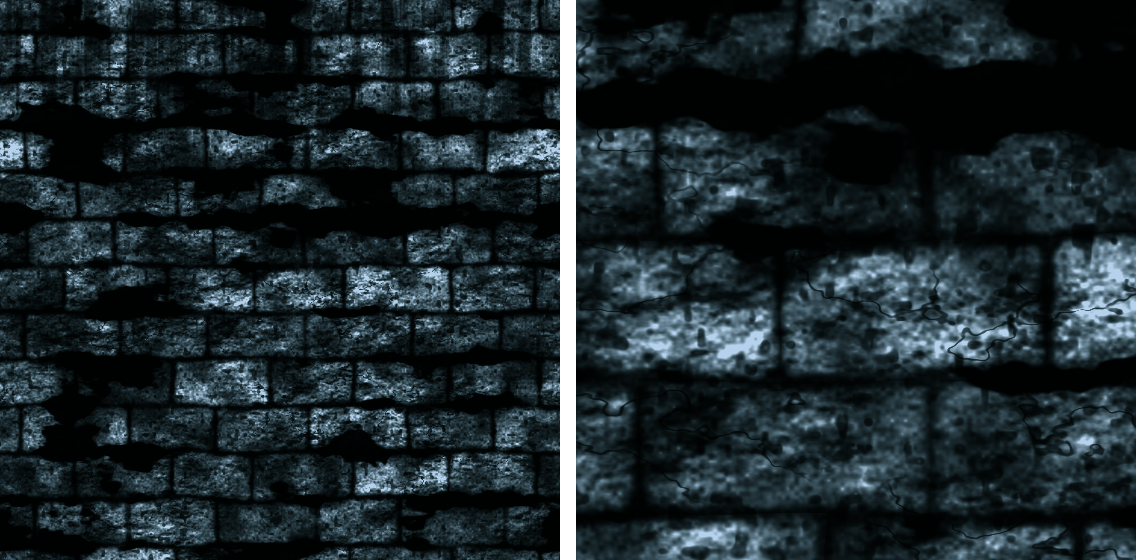
Left, the full canvas; right, a detail of the centre.
A three.js fragment shader for this texture:

```glsl
// Old, sooty blue-grey brick wall: 12 courses of 6 staggered bricks with worn, pitted faces.
varying vec2 vUv;

float hash(vec2 p) {
  vec3 q = fract(p.xyx * 0.1031);
  q += dot(q, q.yzx + 33.33);
  return fract((q.x + q.y) * q.z);
}

// Value noise with n cells over the canvas, wrapping at its borders
float noise(vec2 uv, vec2 n, float seed) {
  vec2 p = uv * n;
  vec2 i = floor(p);
  vec2 f = fract(p);
  f = f * f * (3.0 - 2.0 * f);
  vec2 a = mod(i, n) + seed;
  vec2 b = mod(i + 1.0, n) + seed;
  return mix(mix(hash(a), hash(vec2(b.x, a.y)), f.x),
             mix(hash(vec2(a.x, b.y)), hash(b), f.x), f.y);
}

float fbm(vec2 uv, vec2 n, float seed) {
  float sum = 0.0;
  float amp = 0.5;
  for (int i = 0; i < 5; i++) {
    sum += amp * noise(uv, n, seed + float(i) * 17.0);
    n *= 2.0;
    amp *= 0.5;
  }
  return sum / 0.97;
}

// Position of the upright joint to the left of a brick
float jointX(float col, float row) {
  return col + 0.2 * hash(vec2(mod(col, 6.0) + 3.0, row + 41.0));
}

void main() {
  vec2 uv = vUv;

  // Courses and bricks, with wavering joints
  vec2 warp = vec2(fbm(uv, vec2(12.0), 5.0), fbm(uv, vec2(9.0, 12.0), 71.0)) - 0.5;
  vec2 p = (uv + warp * vec2(0.012, 0.018)) * vec2(6.0, 12.0);
  p.y -= 0.3;
  float row = mod(floor(p.y), 12.0);
  p.x -= 0.16 + 0.5 * mod(row, 2.0) + 0.08 * hash(vec2(row, 9.0));
  float col = floor(p.x);
  col -= step(p.x, jointX(col, row));
  float bed = min(fract(p.y), 1.0 - fract(p.y));
  float side = 2.0 * min(p.x - jointX(col, row), jointX(col + 1.0, row) - p.x);

  // Distance to the rounded brick edge, in course heights
  float edge = 0.16 - length(max(0.16 - vec2(side, bed), 0.0));
  float chip = fbm(uv, vec2(48.0), 23.0) - 0.5;
  float face = smoothstep(0.0, 0.09, edge + chip * 0.09);

  // Brick tone, mottling and broad stains
  float id = hash(vec2(mod(col, 6.0) + 11.0, row + 7.0));
  float tone = mix(0.15, 0.35, id * id);
  float mottle = fbm(uv, vec2(22.0, 26.0), 131.0);
  tone *= mix(0.4, 1.65, smoothstep(0.25, 0.77, mottle));
  tone *= mix(0.65, 1.4, noise(uv, vec2(4.0, 5.0), 201.0));

  // Rough relief lit from above, with bright chipped ridges
  vec2 relief = vec2(26.0, 44.0);
  float height = fbm(uv, relief, 57.0);
  float slope = height - fbm(uv + vec2(-0.001, 0.003), relief, 57.0);
  float rough = smoothstep(0.35, 0.7, noise(uv, vec2(13.0, 17.0), 91.0));
  tone *= clamp(1.0 + slope * mix(3.0, 8.0, rough), 0.25, 2.0);
  tone += 0.4 * rough * smoothstep(0.1, 0.24, slope);

  // Hairline cracks, pits and fine grain
  float crack = abs(fbm(uv, vec2(14.0, 24.0), 161.0) - 0.5);
  tone *= 1.0 - 0.65 * rough * (1.0 - smoothstep(0.003, 0.014, crack));
  tone *= mix(0.35, 1.0, smoothstep(0.12, 0.32, noise(uv, vec2(130.0), 37.0)));
  float grain = 0.5 * (noise(uv, vec2(250.0), 15.0) + noise(uv, vec2(370.0), 83.0));
  tone *= 0.35 + 1.4 * grain;
  tone += 0.22 * smoothstep(0.76, 0.95, grain) * mottle;

  // Damp streaks running down from the top
  float streak = fbm(uv, vec2(64.0, 3.0), 111.0);
  float damp = smoothstep(0.58, 0.9, uv.y);
  tone *= mix(1.0, mix(0.4, 1.2, smoothstep(0.3, 0.65, streak)), damp);

  // Mortar: soft dark lines, fainter in places
  float faint = smoothstep(0.5, 0.85, noise(uv, vec2(11.0, 15.0), 301.0));
  tone *= mix(mix(0.1, 0.45, faint), 1.0, face);
  tone *= mix(0.6, 1.0, smoothstep(0.0, 0.16, edge));

  // Ragged soot patches gathered along the bed joints
  float soot = fbm(uv, vec2(8.0, 15.0), 251.0) + 0.16 * exp(-30.0 * bed * bed);
  tone *= 1.0 - 0.5 * smoothstep(0.54, 0.68, soot);
  tone *= 1.0 - 0.97 * smoothstep(0.645, 0.685, soot + chip * 0.08);

  // Cold slate tint
  tone = clamp(tone, 0.004, 0.82);
  gl_FragColor = vec4(0.9 * pow(tone, 1.2), tone, 1.13 * tone, 1.0);
}
```
